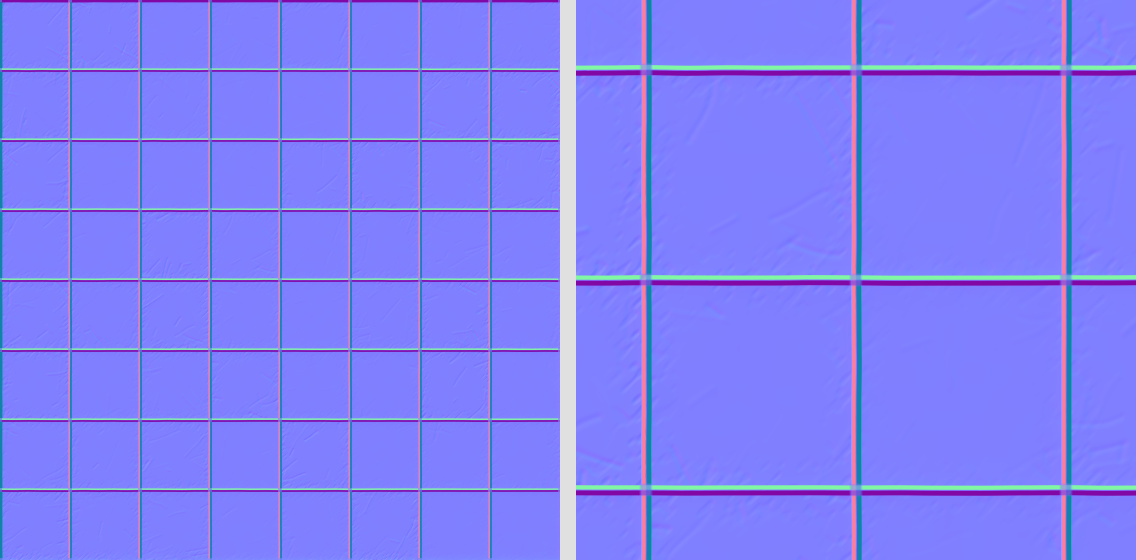
Left, the full canvas; right, a detail of the centre.
Reproduce this texture map procedurally as a WebGL 2 fragment shader.

```glsl
#version 300 es
precision highp float;
// Normal map of an 8 by 8 grid of square tiles with grooves, scratches and worn rims.
uniform vec2 u_resolution;
out vec4 fragColor;

const float TILES = 8.0;
const int SCRATCHES = 14;
const vec3 FLAT_BLUE = vec3(0.50, 0.50, 1.00);
const vec3 TEAL = vec3(0.07, 0.51, 0.66);
const vec3 PURPLE = vec3(0.51, 0.03, 0.65);
const vec3 MINT = vec3(0.51, 0.97, 0.64);
const vec3 PINK = vec3(0.96, 0.50, 0.65);

float hash(vec2 p) {
  vec3 q = fract(vec3(p.xyx) * 0.1031);
  q += dot(q, q.yzx + 33.33);
  return fract((q.x + q.y) * q.z);
}

vec2 hash2(vec2 p) {
  return vec2(hash(p + 17.3), hash(p * 1.7 + 91.7));
}

float noise(vec2 p) {
  vec2 i = floor(p), f = fract(p);
  f = f * f * (3.0 - 2.0 * f);
  float low = mix(hash(i), hash(i + vec2(1, 0)), f.x);
  float high = mix(hash(i + vec2(0, 1)), hash(i + vec2(1, 1)), f.x);
  return mix(low, high, f.y);
}

// Share of a pixel of width px, centred on x, that lies between a and b.
float coverage(float x, float a, float b, float px) {
  return clamp((min(x + 0.5 * px, b) - max(x - 0.5 * px, a)) / px, 0.0, 1.0);
}

float segmentDistance(vec2 p, vec2 centre, vec2 dir, float halfLength) {
  vec2 q = p - centre;
  float along = clamp(dot(q, dir), -halfLength, halfLength);
  return length(q - dir * along);
}

// Closeness to the tile rim: 1 on the rim, 0 inside.
float rim(vec2 p, float width) {
  vec2 d = min(p, 1.0 - p);
  return 1.0 - smoothstep(0.0, width, min(d.x, d.y));
}

// Scratches and chips of one tile, as a height.
float relief(vec2 p, vec2 id) {
  vec2 seed = id * 13.0 + 5.0;
  float wear = mix(0.15, 1.0, hash(seed));
  vec2 bent = p + 0.035 * (vec2(noise(p * 6.0 + seed), noise(p * 6.0 + seed + 40.0)) - 0.5);
  float height = 0.0;
  for (int i = 0; i < SCRATCHES; i++) {
    vec2 key = seed + float(i) * vec2(3.7, 7.1);
    vec2 r = hash2(key) * 2.0 - 1.0;
    vec2 shape = hash2(key + 200.0);
    vec2 centre = 0.5 + 0.48 * sign(r) * pow(abs(r), vec2(0.6));
    float angle = mix(0.1, 1.5, shape.x) + 1.6 * step(0.78, hash(key + 300.0));
    float halfLength = mix(0.03, 0.22, shape.y * shape.y);
    float d = segmentDistance(bent, centre, vec2(cos(angle), sin(angle)), halfLength);
    float depth = hash(key + 400.0) * 2.0 - 0.8;
    height += depth * exp(-d * d / 0.0002);
  }
  vec2 grain = vec2(p.x + p.y, (p.y - p.x) * 2.2);
  float chips = smoothstep(0.55, 0.8, noise(grain * 13.0 + seed));
  height += 0.9 * chips * rim(p, 0.22);
  return height * wear;
}

void main() {
  vec2 uv = gl_FragCoord.xy / u_resolution;
  vec2 px = TILES / u_resolution;
  vec2 grid = uv * TILES;
  vec2 id = floor(grid);
  vec2 p = fract(grid);

  // Surface slope from the relief; green runs downward.
  float e = 0.01;
  vec2 slope = vec2(relief(p + vec2(e, 0), id) - relief(p - vec2(e, 0), id),
                    relief(p + vec2(0, e), id) - relief(p - vec2(0, e), id));
  vec2 tilt = vec2(-slope.x, slope.y) * 0.055;

  // Soft rounding of each tile towards its rim.
  vec2 nearHigh = exp(-(1.0 - p) / 0.035), nearLow = exp(-p / 0.035);
  tilt += vec2(0.04, -0.04) * (nearHigh - nearLow);
  tilt += 0.008 * (vec2(noise(grid * 9.0), noise(grid * 9.0 + 70.0)) - 0.5);
  vec3 color = FLAT_BLUE + vec3(tilt, -dot(tilt, tilt));

  // Signed distance to the nearest grid line, with slightly uneven walls.
  vec2 line = floor(grid + 0.5);
  vec2 d = grid - line;
  vec2 wobble = 0.003 * (vec2(noise(vec2(grid.y * 5.0, line.x)),
                              noise(vec2(grid.x * 5.0, line.y + 50.0))) - 0.5);
  d += wobble;

  // Groove walls; the outer border keeps only its left and top wall.
  float leftExtra = 0.008 * (1.0 - step(0.5, line.x));
  float topExtra = 0.008 * step(TILES - 0.5, line.y);
  float teal = coverage(d.x, 0.003 - leftExtra, 0.026 + leftExtra, px.x);
  float pink = coverage(d.x, -0.022, -0.002, px.x) * step(line.x, TILES - 0.5);
  float mint = coverage(d.y, 0.002, 0.022, px.y) * step(0.5, line.y);
  float purple = coverage(d.y, -0.026 - topExtra, -0.003 + topExtra, px.y);

  // Walls fade where two grooves cross.
  vec2 open = smoothstep(vec2(0.018), vec2(0.036), abs(d));
  vec2 keep = mix(vec2(0.3), vec2(1.0), open.yx);
  color = mix(color, TEAL, teal * keep.x);
  color = mix(color, PINK, pink * keep.x);
  color = mix(color, MINT, mint * keep.y);
  color = mix(color, PURPLE, purple * keep.y);

  fragColor = vec4(clamp(color, 0.0, 1.0), 1.0);
}
```
